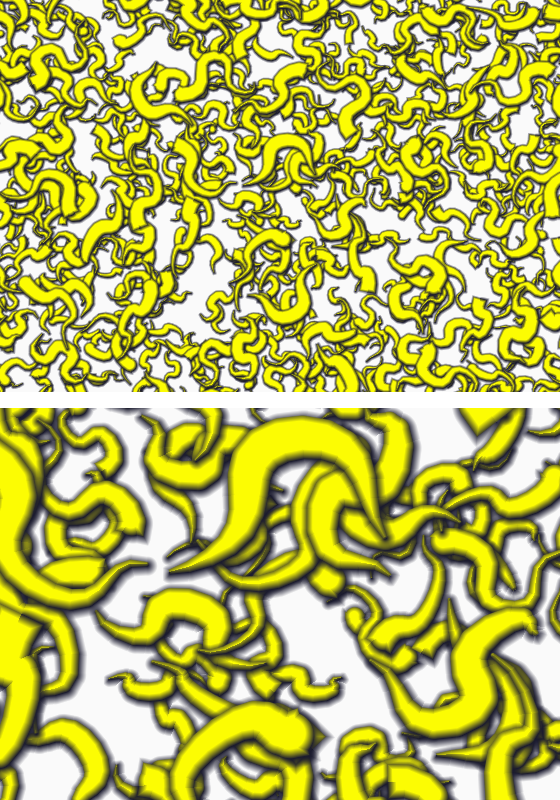
Top: the whole. Bottom: its middle third, enlarged.
A WebGL 1 fragment shader for this pattern:

```glsl
precision highp float;
uniform vec2 u_resolution;

vec4 hash4(vec2 p) {
  vec4 s = vec4(dot(p, vec2(127.1, 311.7)), dot(p, vec2(269.5, 183.3)),
                dot(p, vec2(419.2, 371.9)), dot(p, vec2(97.3, 157.1)));
  return fract(sin(s) * 43758.55);
}

// Centre line of a stroke, t from 0 to 1: a bent meander with round turns
vec2 strokePath(float t, vec4 shape) {
  float angle = 6.2832 * (t * mix(0.85, 1.6, shape.x) + shape.y);
  float bend = (shape.z - 0.5) * 1.8 * (t - 0.5) * (t - 0.5);
  return vec2((t - 0.5) * 0.95 - 0.065 * sin(2.0 * angle),
              mix(0.1, 0.21, shape.w) * sin(angle) + bend);
}

// Half width: blunt head with a thin tail, or a swelling in the middle
float strokeWidth(float t, vec4 shape) {
  float tapered = 0.095 * pow(1.0 - t, 0.9);
  float swollen = 0.088 * sin(3.1416 * t);
  return 0.01 + mix(tapered, swollen, step(0.55, fract(shape.y * 7.0)));
}

// x: signed distance to the stroke, yz: direction away from its centre line
vec3 strokeDistance(vec2 q, vec4 shape) {
  vec3 nearest = vec3(9.0, 0.0, 1.0);
  vec2 a = strokePath(0.0, shape);
  for (int i = 0; i < 18; i++) {
    float t = float(i) / 18.0;
    vec2 b = strokePath(t + 1.0 / 18.0, shape);
    vec2 ab = b - a;
    float along = dot(q - a, ab) / dot(ab, ab);
    float h = clamp(along, 0.0, 1.0);
    vec2 away = q - a - ab * h;
    float d = length(away) - strokeWidth(t + h / 18.0, shape);
    if (i == 0) d = max(d, -along * length(ab)); // flat head
    if (d < nearest.x) nearest = vec3(d, away / (length(away) + 0.0001));
    a = b;
  }
  return nearest;
}

void main() {
  vec2 p = gl_FragCoord.xy / u_resolution.y;
  float pixel = 1.0 / u_resolution.y;
  vec3 paper = vec3(0.98), yellow = vec3(0.99, 0.99, 0.01), ink = vec3(0.1, 0.1, 0.18);
  vec3 color = paper;

  // Small strokes first, larger ones painted over them
  for (int layer = 0; layer < 6; layer++) {
    float size = 0.083 * pow(1.19, float(layer));
    vec2 grid = p / size + float(layer) * vec2(3.37, 5.71);
    for (int y = -1; y <= 1; y++) {
      for (int x = -1; x <= 1; x++) {
        vec2 cell = floor(grid) + vec2(float(x), float(y));
        vec4 place = hash4(cell + float(layer) * 17.0);
        vec4 shape = hash4(cell + float(layer) * 23.0 + 51.3);
        vec2 q = grid - cell - mix(vec2(0.15), vec2(0.85), place.xy);
        if (place.w > 0.74 || dot(q, q) > 0.8) continue;

        float turn = 6.2832 * place.z;
        mat2 spin = mat2(cos(turn), -sin(turn), sin(turn), cos(turn));
        vec3 stroke = strokeDistance(spin * q, shape);
        float d = stroke.x * size;

        // Soft outline, heavier towards the lower right
        float shade = 0.5 + 0.5 * dot(stroke.yz, spin * vec2(0.5, -0.866));
        float reach = mix(0.0045, 0.0085, shade) * (0.6 + 2.0 * size);
        float line = clamp(1.0 - abs(d) / max(reach, pixel), 0.0, 1.0);
        color = mix(color, yellow, smoothstep(0.7 * pixel, -0.7 * pixel, d));
        color = mix(color, ink, line * mix(0.6, 1.0, shade));
      }
    }
  }
  gl_FragColor = vec4(color, 1.0);
}
```
